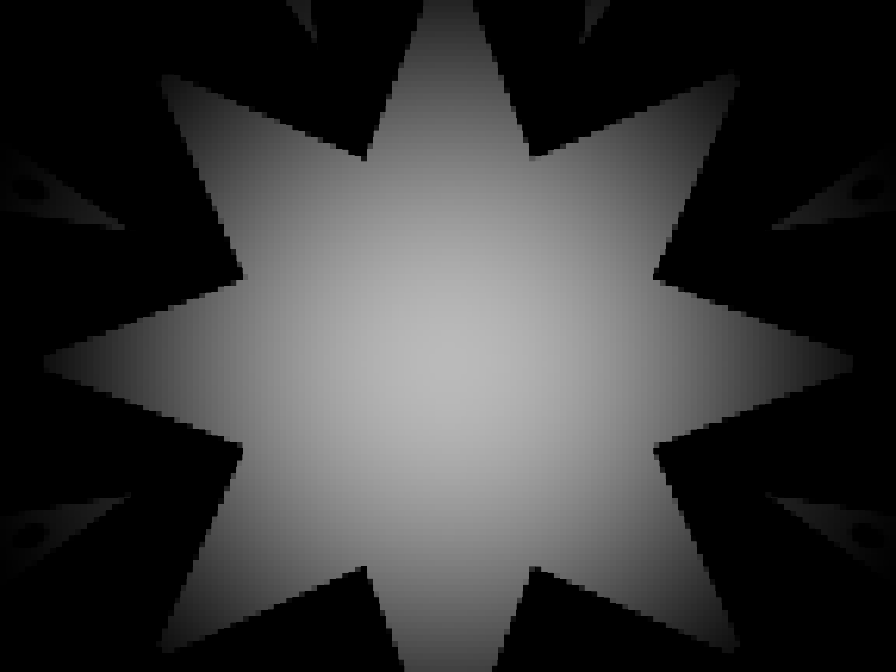
Give the GLSL for this background, as a WebGL 1 fragment shader.

```glsl
precision highp float;
// Blocky eight-pointed grey star with a soft central glow and faint outer shards on black.

uniform vec2 u_resolution;

#define CENTER vec2(0.501, 0.46)   // star centre, as a fraction of the canvas
#define CELLS 108.0                // mosaic cells per canvas height
#define POINTS 8.0
#define INNER_RADIUS 0.327         // lengths are in canvas heights
#define TIP_RADIUS 0.628
#define TIP_CUT 0.603
#define GLOW_PEAK 0.73
#define GLOW_FALLOFF 2.3
#define SHARD_START 0.512
#define SHARD_SLOPE 0.23
#define SHARD_LEVEL 0.12

const float HALF_SECTOR = 3.14159265 / POINTS;

// Snap to cell centres, blending over one screen pixel at cell borders.
vec2 mosaic(vec2 p) {
  vec2 q = p * CELLS;
  vec2 border = floor(q + 0.5);
  float pixel = CELLS / u_resolution.y;
  return (border + clamp((q - border) / pixel, -0.5, 0.5)) / CELLS;
}

// Coverage of a signed distance, negative inside.
float fill(float d) {
  float soft = 0.25 / CELLS;
  return 1.0 - smoothstep(-soft, soft, d);
}

vec2 polar(float radius, float angle) {
  return radius * vec2(cos(angle), sin(angle));
}

// Distance to the straight star edge within one folded half sector.
float starDistance(vec2 q) {
  vec2 tip = vec2(TIP_RADIUS, 0.0);
  vec2 edge = normalize(polar(INNER_RADIUS, HALF_SECTOR) - tip);
  float side = dot(q - tip, vec2(edge.y, -edge.x));
  return max(side, q.x - TIP_CUT);
}

// Faint wedge opening outward between two points, pierced by a small oval.
float shard(vec2 q) {
  float wedge = fill(q.y - SHARD_SLOPE * (q.x - SHARD_START));
  float oval = length((q - vec2(0.675, 0.0)) / vec2(0.028, 0.017));
  float fade = 1.0 - smoothstep(SHARD_START, 0.76, q.x);
  return SHARD_LEVEL * wedge * fade * smoothstep(0.8, 1.2, oval);
}

void main() {
  vec2 cellPos = mosaic(gl_FragCoord.xy / u_resolution.y);
  vec2 p = cellPos - CENTER * vec2(u_resolution.x / u_resolution.y, 1.0);
  float radius = length(p);

  // Fold the plane into one mirrored sector.
  float angle = atan(p.y, p.x + 1e-5);
  float folded = abs(mod(angle + HALF_SECTOR, 2.0 * HALF_SECTOR) - HALF_SECTOR);

  // Radial glow seen through the star.
  float wave = max(cos(min(GLOW_FALLOFF * radius, 1.57)), 0.0);
  float glow = GLOW_PEAK * pow(wave, 1.5);
  float star = fill(starDistance(polar(radius, folded)));
  float shards = shard(polar(radius, HALF_SECTOR - folded));

  gl_FragColor = vec4(vec3(max(glow * star, shards)), 1.0);
}
```
